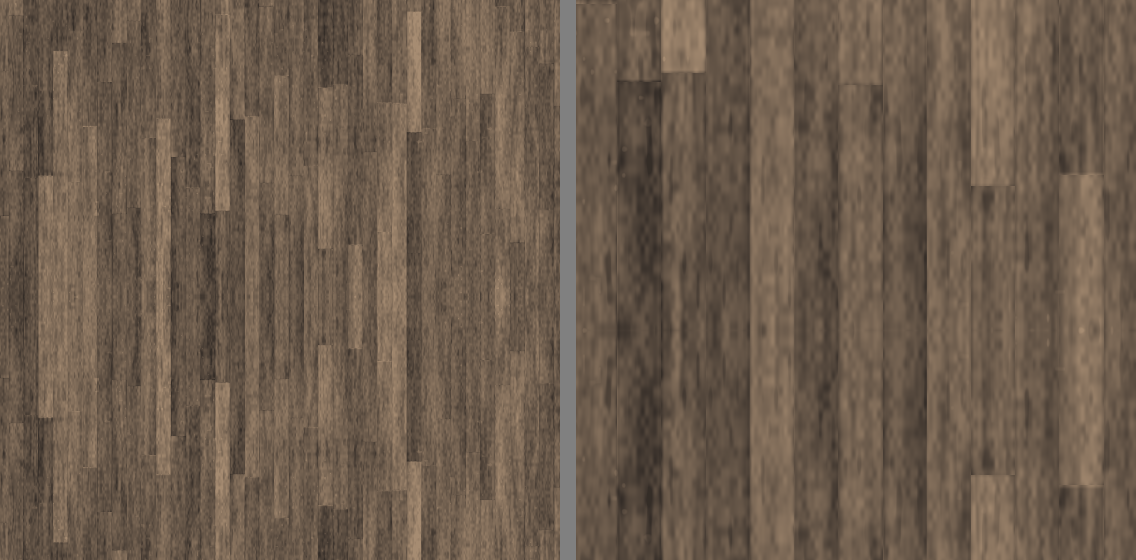
Left, the full canvas; right, a detail of the centre.
A three.js fragment shader for this texture:

```glsl
// Dark weathered wood floor: 38 narrow vertical strips of staggered boards, mirrored top to bottom.
varying vec2 vUv;

const float STRIPS = 38.0;       // strips across the canvas
const float STRIP_SHIFT = 0.4;   // part of a strip cut off at the left
const float MIRROR_Y = 0.47;     // height of the mirror axis
const float EDGE = 0.0012;       // softness of board edges
const vec3 DARK_WOOD = vec3(0.30, 0.255, 0.217);
const vec3 LIGHT_WOOD = vec3(0.62, 0.522, 0.425);

float hash(vec2 p) {
  return fract(sin(dot(p, vec2(127.1, 311.7))) * 43758.547);
}

float noise(vec2 p) {
  vec2 i = floor(p);
  vec2 f = fract(p);
  f = f * f * (3.0 - 2.0 * f);
  return mix(mix(hash(i), hash(i + vec2(1.0, 0.0)), f.x),
             mix(hash(i + vec2(0.0, 1.0)), hash(i + vec2(1.0, 1.0)), f.x), f.y);
}

// Board length of a strip
float boardLength(float strip) {
  return mix(0.2, 0.52, hash(vec2(strip, 3.7)));
}

// Position along a strip, counted in boards; no sliver lies on the mirror axis
float boardCoord(float strip, float y) {
  return y / boardLength(strip) + 0.75 * hash(vec2(strip, 9.1)) + 4.0;
}

// Base tone of one board, with a few pale and a few very dark ones
float boardTone(vec2 board) {
  float tone = mix(0.19, 0.62, hash(board + 0.3));
  float kind = hash(board + 17.6);
  return tone + 0.26 * step(0.89, kind) - 0.2 * step(kind, 0.2);
}

// Tone along a strip, blended softly where two boards meet
float stripTone(float strip, float y) {
  float along = boardCoord(strip, y);
  float cell = floor(along);
  float blend = smoothstep(0.0, 2.0 * EDGE / boardLength(strip), along - cell);
  return mix(boardTone(vec2(strip, cell - 1.0)), boardTone(vec2(strip, cell)), blend);
}

// Long curved growth rings, stronger on some boards
float growthRings(vec2 p, vec2 board) {
  float seed = 60.0 * hash(board + 5.2);
  float field = noise(vec2(p.x * 34.0 + seed, p.y * 6.0 + seed));
  field += 0.2 * noise(vec2(p.x * 70.0 - seed, p.y * 14.0 + seed));
  float wave = 0.5 + 0.5 * sin(field * 34.0);
  return (0.35 - wave * wave) * mix(0.1, 1.0, hash(board + 8.8));
}

// Straight fibres, from wide streaks to fine speckle
float fibres(vec2 p, float seed) {
  float streak = noise(vec2(p.x * 85.0 + seed, p.y * 6.0 + seed)) - 0.5;
  float fine = noise(vec2(p.x * 240.0 + seed, p.y * 18.0)) - 0.5;
  float speckle = noise(p * vec2(400.0, 170.0) + seed) - 0.5;
  return 0.28 * streak + 0.34 * fine + 0.36 * speckle;
}

// Dark pores and pale scuffs
float wear(vec2 p, float seed) {
  float pores = smoothstep(0.74, 0.95, noise(vec2(p.x * 250.0 + seed, p.y * 50.0)));
  float scuffs = smoothstep(0.86, 0.98, noise(p * vec2(210.0, 130.0) + 31.0));
  float worn = smoothstep(0.45, 0.75, noise(p * vec2(16.0, 9.0) + 7.0));
  return 0.25 * scuffs * worn - 0.22 * pores;
}

void main() {
  vec2 p = vec2(vUv.x, abs(vUv.y - MIRROR_Y));

  // Strip and board under this point
  float across = p.x * STRIPS + STRIP_SHIFT;
  float strip = floor(across);
  float side = across - strip;
  float along = boardCoord(strip, p.y);
  vec2 board = vec2(strip, floor(along));
  float seed = 40.0 * hash(board + 2.4);

  // Tone, softened across the nearest strip edge
  float nearest = floor(across + 0.5);
  float edgeX = (across - nearest) / STRIPS;
  float tone = mix(stripTone(nearest - 1.0, p.y), stripTone(nearest, p.y),
                   smoothstep(-EDGE, EDGE, edgeX));

  // Grain, broad shading and wear
  tone += fibres(p, seed) + wear(p, seed);
  tone += 0.2 * growthRings(p, board);
  tone += 0.3 * (noise(vec2(side * 1.5 + seed, p.y * 8.0 + seed)) - 0.5);

  // Thin dark seams along the strips, faint ones at board ends
  float seam = 1.0 - smoothstep(0.0003, 0.0021, abs(edgeX));
  tone -= seam * mix(0.02, 0.2, hash(vec2(nearest, 6.3)));
  float endGap = abs(along - floor(along + 0.5)) * boardLength(strip);
  tone -= 0.04 * (1.0 - smoothstep(0.0003, 0.002, endGap));

  gl_FragColor = vec4(mix(DARK_WOOD, LIGHT_WOOD, clamp(tone + 0.035, -0.3, 1.1)), 1.0);
}
```
